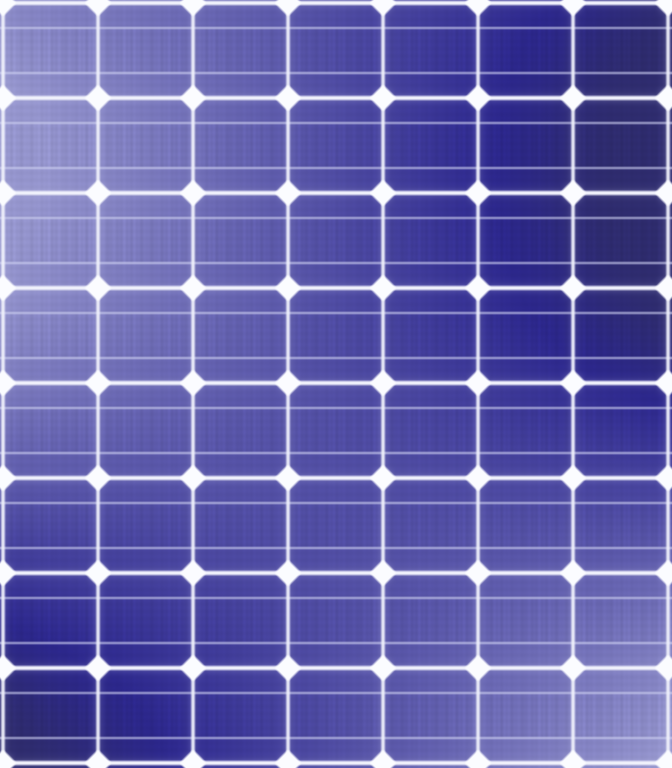
This pattern is drawn by a Shadertoy shader. Its source:

```glsl
// A solar panel: square cells with clipped corners, split by pale grid lines,
// white diamonds at the crossings and two thin busbars per cell. A saddle-shaped
// sheen runs over the whole panel, with fine vertical fingers from layered sines.

#define PITCH 0.1237       // cell size, in canvas heights
#define SHIFT vec2(0.505, -0.0105)
#define GRID_HALF vec2(0.018, 0.021)
#define BUS_HALF 0.010
#define BUS_OFFSET 0.237   // busbar distance from the cell centre
#define DIAMOND 0.140      // half diagonal
#define SOFT 0.012         // edge blur, in cells
#define FINGERS 19.0       // fine stripes per cell
#define FINGER_DEPTH 0.035

const float TAU = 6.2831853;

float hash(vec2 p) {
    return fract(sin(dot(p, vec2(127.1, 311.7))) * 43758.5453);
}

// Brightness of the sheen: light upper left and lower right, dark elsewhere
float sheen(vec2 uv) {
    return 0.49 - 1.16 * (uv.x - 0.5) * sin((uv.y - 0.33) * 3.5);
}

// Navy to deep blue to pale violet
vec3 siliconColour(float light) {
    vec3 navy = vec3(0.18, 0.17, 0.43);
    vec3 deepBlue = vec3(0.17, 0.15, 0.55);
    vec3 paleViolet = vec3(0.58, 0.58, 0.80);
    vec3 colour = mix(navy, deepBlue, smoothstep(0.0, 0.26, light));
    return mix(colour, paleViolet, clamp((light - 0.22) / 0.78, 0.0, 1.0));
}

// Uneven fine stripes, about -1 to 1
float fingers(vec2 p) {
    float fine = sin(TAU * FINGERS * p.x);
    float broad = sin(TAU * 8.7 * p.x + 1.3);
    float drift = sin(TAU * 2.3 * p.x + 0.6);
    return 0.45 * fine * (0.7 + 0.3 * drift) + 0.4 * broad + 0.15 * drift;
}

float coverage(float dist, float blur) {
    return 1.0 - smoothstep(-blur, blur, dist);
}

void mainImage(out vec4 fragColor, in vec2 fragCoord) {
    vec2 uv = fragCoord / iResolution.xy;
    vec2 p = (fragCoord - 0.5 * iResolution.xy) / (iResolution.y * PITCH) + SHIFT;
    float blur = SOFT + 0.5 / (iResolution.y * PITCH);

    vec2 fromNode = abs(fract(p + 0.5) - 0.5);   // distance to nearest grid lines
    float fromMiddle = 0.5 - fromNode.y;         // height from the cell centre

    // Silicon, with stripes strongest between the busbars
    float centreBand = coverage(fromMiddle - BUS_OFFSET, blur);
    float light = sheen(uv) + 0.02 * (hash(floor(p)) - 0.5);
    vec3 colour = siliconColour(light);
    colour *= 1.0 + FINGER_DEPTH * mix(0.6, 1.5, centreBand) * fingers(p);
    colour *= 1.0 + 0.012 * sin(TAU * 13.0 * p.y);

    // Busbars
    float bus = coverage(abs(fromMiddle - BUS_OFFSET) - BUS_HALF, blur);
    colour = mix(colour, vec3(0.80, 0.81, 0.94), 0.80 * bus);

    // Grid lines and diamonds, with a faint halo
    vec2 lineDist = fromNode - GRID_HALF;
    float diamondDist = (fromNode.x + fromNode.y - DIAMOND) * 0.7071;
    diamondDist = max(diamondDist, length(fromNode) - DIAMOND * 0.94);
    float nearest = min(min(lineDist.x, lineDist.y), diamondDist);
    colour = mix(colour, vec3(0.80, 0.81, 0.95), 0.20 * exp(-35.0 * max(nearest, 0.0)));
    float vertical = 0.93 * coverage(lineDist.x, blur);
    float horizontal = coverage(lineDist.y, blur);
    colour = mix(colour, vec3(0.94, 0.945, 0.985), max(vertical, horizontal));
    colour = mix(colour, vec3(0.985, 0.99, 1.0), coverage(diamondDist, blur));

    fragColor = vec4(colour, 1.0);
}
```
